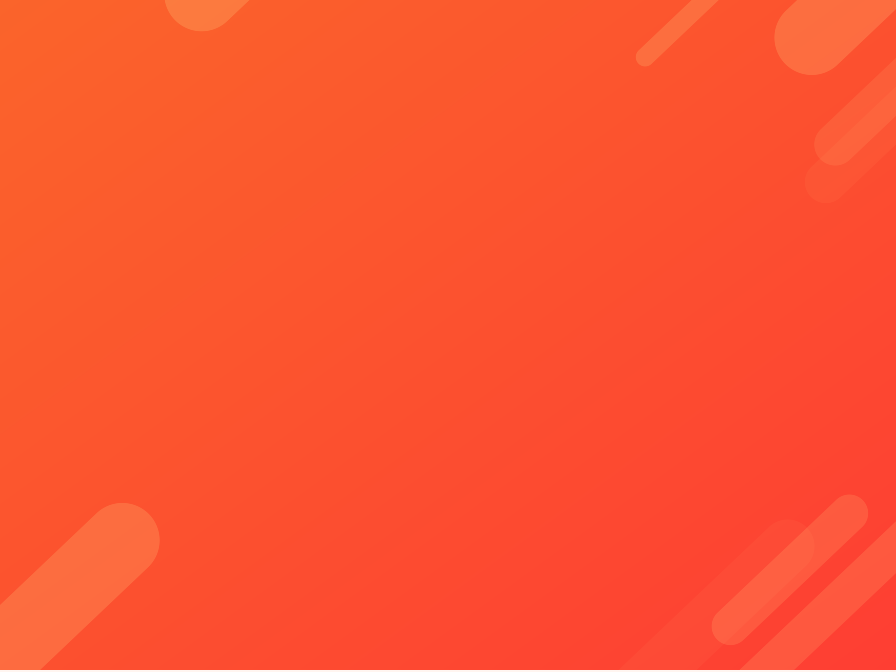
Reproduce this background procedurally as a WebGL 2 fragment shader.

```glsl
#version 300 es
precision highp float;

uniform vec2 u_resolution;
out vec4 outColor;

const vec2 BAR_DIRECTION = vec2(0.725, 0.689);
const vec3 BAR_TINT = vec3(1.0, 0.95, 0.59);
const vec3 ORANGE = vec3(0.982, 0.392, 0.168);
const vec3 RED = vec3(0.995, 0.243, 0.2);
const vec3 PALE_EDGE = vec3(1.0, 0.96, 0.94);

// Signed distance to a round-ended bar; a negative length runs down-left
float barDistance(vec2 p, vec2 start, float len, float radius) {
    vec2 offset = p - start;
    float along = clamp(dot(offset, BAR_DIRECTION), min(len, 0.0), max(len, 0.0));
    return length(offset - along * BAR_DIRECTION) - radius;
}

float coverage(float dist, float pixel) {
    return 1.0 - smoothstep(-0.5 * pixel, 0.5 * pixel, dist);
}

vec3 addBar(vec3 color, vec2 p, float pixel, vec2 start, float len, float radius, float opacity) {
    float mask = coverage(barDistance(p, start, len, radius), pixel);
    return mix(color, BAR_TINT, mask * opacity);
}

// Diagonal sweep from the upper left to the lower right corner
vec3 background(vec2 p, float aspect) {
    vec2 slope = vec2(0.59, 0.81);
    float t = dot(vec2(p.x, 1.0 - p.y), slope) / dot(vec2(aspect, 1.0), slope);
    return mix(ORANGE, RED, clamp(t, 0.0, 1.0));
}

void main() {
    float pixel = 1.0 / u_resolution.y;
    vec2 p = gl_FragCoord.xy * pixel;
    vec3 color = background(p, u_resolution.x * pixel);

    // Top bars
    color = addBar(color, p, pixel, vec2(0.300, 1.009), 1.0, 0.0556, 0.18);
    color = addBar(color, p, pixel, vec2(0.960, 0.915), 1.0, 0.0139, 0.16);
    color = addBar(color, p, pixel, vec2(1.208, 0.944), 1.0, 0.0556, 0.17);

    // Overlapping pair on the right
    color = addBar(color, p, pixel, vec2(1.229, 0.729), 1.0, 0.0313, 0.045);
    color = addBar(color, p, pixel, vec2(1.243, 0.785), 1.0, 0.0313, 0.09);

    // Bottom left bar
    color = addBar(color, p, pixel, vec2(0.182, 0.196), -1.0, 0.0556, 0.165);

    // Bottom right cluster
    color = addBar(color, p, pixel, vec2(1.172, 0.187), -1.0, 0.0400, 0.04);
    color = addBar(color, p, pixel, vec2(1.087, 0.068), 0.244, 0.0280, 0.13);
    color = addBar(color, p, pixel, vec2(1.000, -0.131), 1.0, 0.0280, 0.13);

    // Thin pale rim along the bottom
    color = mix(color, PALE_EDGE, coverage(p.y - 0.003, pixel));

    outColor = vec4(color, 1.0);
}
```
